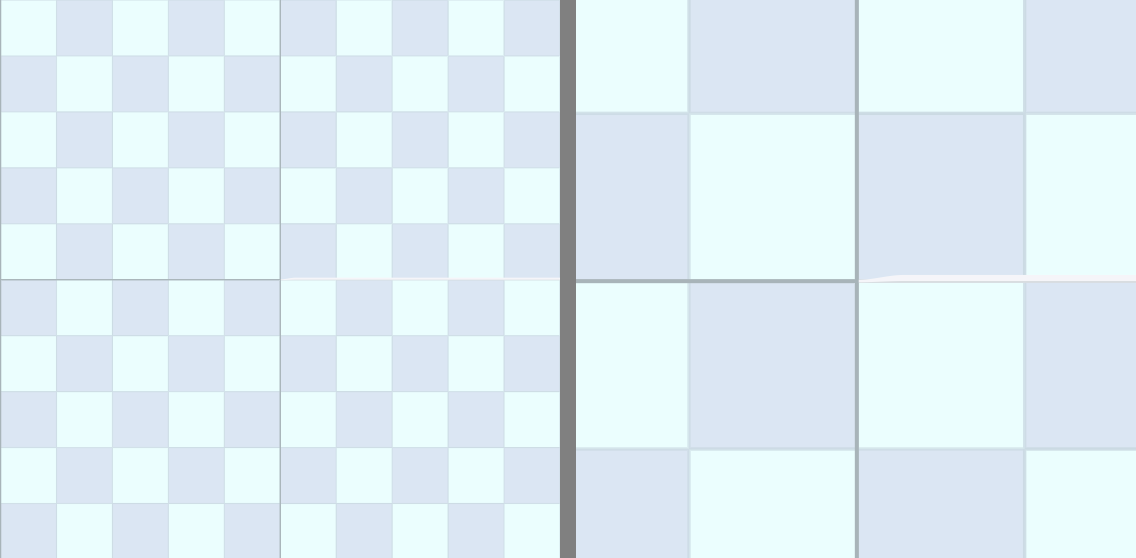
Left: the whole. Right: its middle third, enlarged.
Reproduce this pattern procedurally as a Shadertoy shader.

```glsl
// Pale ten-by-ten checkerboard with fine grout, darker middle seams and one bright chipped seam.

// Lengths are fractions of the canvas width, measured from the top left.
const float PITCH = 0.0999;
const vec2 GRID_ORIGIN = vec2(0.001, 0.0);
const float SEAM_EVERY = 5.0;
const float GROUT_HALF = 0.0010;
const float SEAM_HALF = 0.0012;
const float GLINT_HALF = 0.0018;
const float GLINT_RISE = 0.0019;
const float GLINT_TAPER = 0.028;
const float GROUT_WEAR = 0.25;

const vec3 MINT = vec3(0.922, 0.997, 0.998);
const vec3 BLUE = vec3(0.857, 0.902, 0.951);
const vec3 GROUT = vec3(0.785, 0.845, 0.880);
const vec3 SEAM = vec3(0.660, 0.705, 0.725);
const vec3 GLINT = vec3(0.960, 0.962, 0.975);
const vec3 GLINT_SHADE = vec3(0.850, 0.865, 0.880);

// Sine-free hash in 0..1
float hash(vec2 p) {
    vec3 q = fract(vec3(p.xyx) * 0.1031);
    q += dot(q, q.yzx + 33.33);
    return fract((q.x + q.y) * q.z);
}

// Antialiased coverage of a line at the given distance
float stroke(float dist, float halfWidth, float pixel) {
    return clamp((halfWidth - dist) / pixel + 0.5, 0.0, 1.0);
}

// Alternating tiles with smoothed borders
vec3 checker(vec2 cell, float pixel) {
    vec2 inside = 0.25 - abs(fract(cell * 0.5 + 0.25) - 0.5);
    vec2 side = clamp(inside * 4.0 * PITCH / pixel, -1.0, 1.0);
    return mix(BLUE, MINT, 0.5 + 0.5 * side.x * side.y);
}

// Grout opacity, slightly different on each tile edge
float groutOpacity(vec2 edge) {
    return 0.85 - GROUT_WEAR * hash(edge);
}

void mainImage(out vec4 fragColor, in vec2 fragCoord) {
    float pixel = 1.0 / iResolution.x;
    vec2 pos = vec2(fragCoord.x, iResolution.y - fragCoord.y) * pixel - GRID_ORIGIN;
    vec2 cell = pos / PITCH;
    vec2 tile = floor(cell);
    vec2 line = floor(cell + 0.5);
    vec2 dist = abs(cell - line) * PITCH;

    vec3 color = checker(cell, pixel);

    // Fine grout around every tile
    float upright = stroke(dist.x, GROUT_HALF, pixel) * groutOpacity(vec2(line.x, tile.y) + 7.0);
    float level = stroke(dist.y, GROUT_HALF, pixel) * groutOpacity(vec2(tile.x, line.y) + 41.0);
    color = mix(color, GROUT, max(upright, level));

    // Dark seams: left border, middle column and left half of the middle row
    float middle = SEAM_EVERY * PITCH;
    float column = min(abs(pos.x), abs(pos.x - middle));
    float row = abs(pos.y - middle);
    float rightHalf = clamp((pos.x - middle) / pixel + 0.5, 0.0, 1.0);
    float dark = max(stroke(column, SEAM_HALF, pixel),
                     stroke(row, SEAM_HALF, pixel) * (1.0 - rightHalf));
    color = mix(color, SEAM, dark);

    // Bright tapering seam on the right half, with a thin shade below
    float growth = smoothstep(0.0, GLINT_TAPER, pos.x - middle);
    float rise = GLINT_RISE * growth;
    float glint = stroke(abs(pos.y - middle + rise), mix(0.0007, GLINT_HALF, growth), pixel);
    float shade = stroke(row, GROUT_HALF, pixel);
    float beyondSeam = clamp((pos.x - middle - SEAM_HALF) / pixel + 0.5, 0.0, 1.0);
    color = mix(color, GLINT_SHADE, shade * beyondSeam);
    color = mix(color, GLINT, glint * beyondSeam);

    fragColor = vec4(color, 1.0);
}
```
